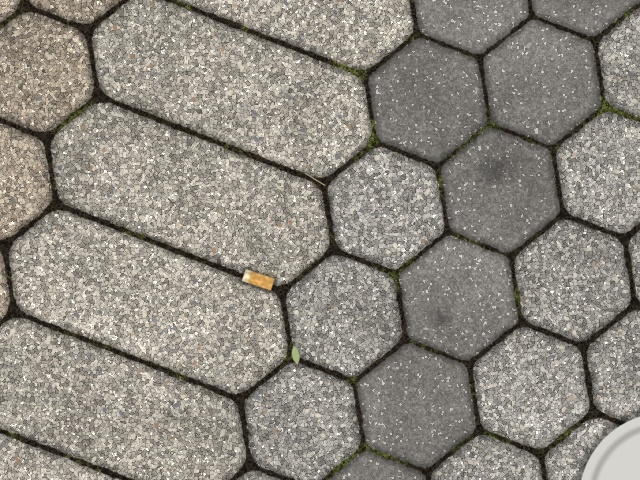
Reproduce this texture procedurally as a Shadertoy shader.

```glsl
#define HEX_PITCH 0.241
#define SLAB_STRETCH 0.365
#define LAY_ANGLE 0.37
#define LAY_ORIGIN vec2(0.566, 0.530)
#define JOINT 0.0052
#define CORNER 0.036
#define GRAIN 0.0078
#define PEBBLE 0.021
#define SLAB_COLOR vec3(0.690, 0.665, 0.618)
#define PALE_COLOR vec3(0.635, 0.620, 0.590)
#define DARK_COLOR vec3(0.500, 0.487, 0.468)
#define SOIL_COLOR vec3(0.150, 0.128, 0.100)

vec2 hash2(vec2 p) {
    vec3 q = fract(p.xyx * vec3(0.1031, 0.1030, 0.0973));
    q += dot(q, q.yzx + 33.33);
    return fract((q.xx + q.yz) * q.zy);
}

float gradAt(vec2 cell, vec2 offset) {
    return dot(hash2(cell + offset) * 2.0 - 1.0, -offset);
}

float gradientNoise(vec2 p) {
    vec2 i = floor(p), f = p - i;
    vec2 w = f * f * f * (f * (f * 6.0 - 15.0) + 10.0);
    vec4 g;
    for (int k = 0; k < 4; k++) {
        vec2 o = vec2(k & 1, k >> 1);
        g[k] = dot(hash2(i + o) * 2.0 - 1.0, f - o);
    }
    return mix(mix(g.x, g.y, w.x), mix(g.z, g.w, w.x), w.y);
}

// Packed grit: x = depth inside the grain, y = its tone
vec2 grit(vec2 p) {
    vec2 cell = floor(p);
    float near = 9.0, next = 9.0, tone = 0.0;
    for (int k = 0; k < 9; k++) {
        vec2 c = cell + vec2(k % 3, k / 3) - 1.0;
        float d = length(c + hash2(c) - p);
        if (d < near) { next = near; near = d; tone = hash2(c + 71.0).x; }
        else next = min(next, d);
    }
    return vec2(next - near, tone);
}

// Loose oval pebbles: x = coverage, y = tone
vec2 pebbles(vec2 p, float density, float aa) {
    vec2 cell = floor(p), result = vec2(0.0);
    for (int k = 0; k < 9; k++) {
        vec2 c = cell + vec2(k % 3, k / 3) - 1.0;
        vec2 kind = hash2(c + 37.0), shape = hash2(c + 113.0);
        vec2 r = c + hash2(c) - p;
        float a = 6.283 * shape.x;
        r = mat2(cos(a), sin(a), -sin(a), cos(a)) * r;
        float d = length(r * vec2(1.0, 1.45)) - mix(0.13, 0.31, shape.y * shape.y);
        float cover = smoothstep(aa, -aa, d) * step(kind.x, density);
        if (cover > result.x) result = vec2(cover, kind.y);
    }
    return result;
}

float hexDist(vec2 p, float r) {
    const vec3 k = vec3(-0.866, 0.5, 0.577);
    p = abs(p);
    p -= 2.0 * min(dot(k.xy, p), 0.0) * k.xy;
    p -= vec2(clamp(p.x, -k.z * r, k.z * r), r);
    return length(p) * sign(p.y);
}

float boxDist(vec2 p, vec2 size) {
    vec2 q = abs(p) - size;
    return length(max(q, 0.0)) + min(max(q.x, q.y), 0.0);
}

vec2 turn(vec2 p, float a) {
    return mat2(cos(a), sin(a), -sin(a), cos(a)) * p;
}

void mainImage(out vec4 fragColor, in vec2 fragCoord) {
    float px = 1.0 / iResolution.y;
    vec2 p = fragCoord * px;

    // Laying frame; collapsing one band turns its hexagons into long slabs
    vec2 q = turn(p - LAY_ORIGIN, LAY_ANGLE) * vec2(1.0, -1.0);
    q.x -= clamp(q.x, -SLAB_STRETCH, 0.0);
    vec2 period = HEX_PITCH * vec2(1.732, 1.0);
    vec2 h = mod(q + 0.5 * period, period) - 0.5 * period;
    vec2 h2 = mod(q, period) - 0.5 * period;
    if (dot(h2, h2) < dot(h, h)) h = h2;
    vec2 id = round((q - h) / period * 2.0);
    bool slab = id.x < 0.5;
    bool dark = id.x == 2.0 || (id.x == 1.0 && id.y < -2.0);
    float rnd = hash2(id + 19.0).x;

    // Worn outline
    float joint = JOINT * (dark ? 0.75 : 1.0), corner = CORNER * (slab ? 1.3 : dark ? 0.7 : 1.0);
    float edge = hexDist(h, 0.5 * HEX_PITCH - joint - corner) - corner;
    edge += 0.003 * gradientNoise(p * 32.0) + 0.003 * gradientNoise(p * 95.0);

    // Stone face: grit, pebbles, stains and bevel
    vec2 g = grit(p / GRAIN), fine = grit(p / GRAIN * 1.9 + 40.0);
    float rough = dark ? 0.32 : 1.0;
    vec3 stone = slab ? SLAB_COLOR : dark ? DARK_COLOR : PALE_COLOR;
    if (id.x < -0.5) stone *= vec3(0.96, 0.92, 0.88);
    stone *= 0.95 + 0.1 * rnd;
    stone *= 1.0 + rough * (0.44 * (g.y - 0.45) - 0.26 * smoothstep(0.25, 0.0, g.x));
    stone *= 1.0 + 0.22 * (fine.y - 0.5);
    stone += 0.22 * smoothstep(0.95, 0.98, fine.y);
    vec2 peb = pebbles(p / PEBBLE, dark ? 0.05 : 0.5, px / PEBBLE);
    vec3 pebColor = mix(vec3(0.45, 0.46, 0.48), vec3(0.86, 0.82, 0.75), smoothstep(0.1, 0.45, peb.y));
    pebColor = mix(pebColor, vec3(0.64, 0.52, 0.41), smoothstep(0.9, 0.93, peb.y));
    stone = mix(stone, pebColor, peb.x * (dark ? 0.35 : 0.85));
    stone *= 1.0 + 0.14 * gradientNoise(p * 5.0) + 0.1 * gradientNoise(p * 14.0);
    stone *= 1.0 - 0.24 * smoothstep(0.055, 0.0, length(p - vec2(1.033, 0.644)));
    stone *= 1.0 - 0.20 * smoothstep(0.035, 0.0, length(p - vec2(0.920, 0.340)));
    stone *= mix(0.70, 1.0, smoothstep(0.0, 0.016, -edge));

    // Soil and moss in the joints
    float moss = smoothstep(0.05, 0.4, gradientNoise(p * 9.0) + 0.4 * gradientNoise(p * 60.0));
    vec3 soil = mix(SOIL_COLOR, vec3(0.29, 0.31, 0.15), moss) * (0.55 + 0.9 * fine.y);
    vec3 color = mix(soil, stone, smoothstep(px, -px, edge));

    // Litter: paper stub, leaf, straw and the rim of a lid
    vec2 s = turn(p - vec2(0.538, 0.417), 0.32);
    float stub = boxDist(s, vec2(0.029, 0.010)) - 0.003;
    color *= mix(0.55, 1.0, smoothstep(-0.002, 0.012, stub));
    vec3 paper = mix(vec3(0.90, 0.84, 0.70), vec3(0.84, 0.64, 0.36), smoothstep(-0.022, -0.016, s.x));
    color = mix(color, paper * (1.0 + 0.4 * gradientNoise(p * 110.0)), smoothstep(px, -px, stub));
    vec2 l = turn(p - vec2(0.616, 0.260), -0.2);
    float leaf = abs(l.x) - 0.008 * (1.0 - l.y * l.y / 0.0004);
    color = mix(color, vec3(0.66, 0.71, 0.50), smoothstep(px, -px, leaf));
    float straw = boxDist(turn(p - vec2(0.657, 0.626), 0.55), vec2(0.024, 0.001));
    color = mix(color, vec3(0.80, 0.74, 0.58), smoothstep(px, -px, straw));
    float lid = length(p - vec2(1.389, -0.042)) - 0.183;
    color *= mix(0.6, 1.0, smoothstep(0.0, 0.025, lid));
    vec3 plastic = vec3(0.84, 0.83, 0.81) - 0.16 * smoothstep(0.012, 0.0, abs(lid + 0.026));
    color = mix(color, plastic, smoothstep(px, -px, lid));

    fragColor = vec4(clamp(color, 0.0, 1.0), 1.0);
}
```
